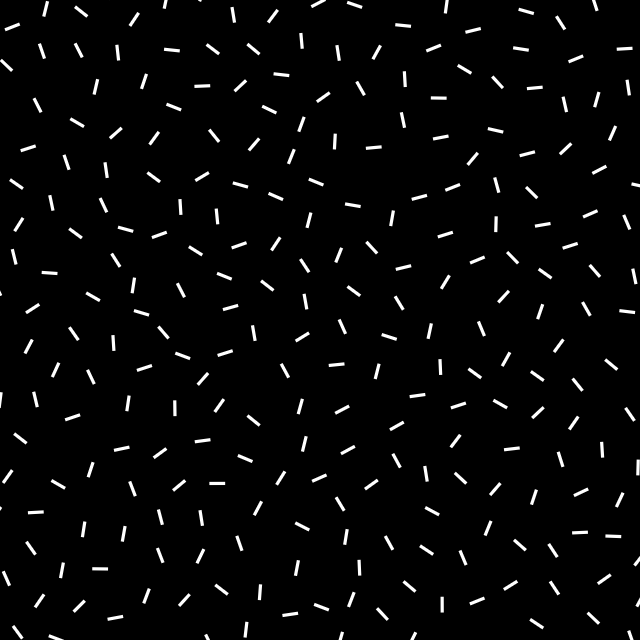
This pattern is drawn by a WebGL 2 fragment shader. Its source:

```glsl
#version 300 es
precision highp float;
precision highp int;
// Short white dashes at random angles, spread evenly over black.
// One random point per grid cell is pushed away from its neighbours in a few
// rounds, which gives loose, even spacing; each point then carries one dash.

#define CELLS 15.6          // dashes along one side of the canvas
#define DASH_LENGTH 0.0247  // in canvas heights
#define DASH_WIDTH 0.0050
#define JITTER 0.92         // share of the cell a point may start in
#define SPACING 1.03        // wanted distance between points, in cells
#define PUSH 0.36           // strength of one push
#define GRID_TURN 0.43      // turns the grid so that no rows show
#define ROUNDS 3
#define SIDE 9              // 3 + 2 * ROUNDS cells
#define PAPER vec3(0.0)
#define INK vec3(1.0)

uniform vec2 u_resolution;
out vec4 outColor;

const float PI = 3.14159265;

// Three random values in 0..1 for a cell (integer hash).
vec3 hash3(ivec2 cell) {
    uvec3 v = uvec3(uvec2(cell + 4096), 17u);
    v = v * 1664525u + 1013904u;
    v.x += v.y * v.z; v.y += v.z * v.x; v.z += v.x * v.y;
    v ^= v >> 16u;
    v.x += v.y * v.z; v.y += v.z * v.x; v.z += v.x * v.y;
    return vec3(v >> 8u) / 16777216.0;
}

mat2 rotation(float angle) {
    float c = cos(angle), s = sin(angle);
    return mat2(c, s, -s, c);
}

// Smooth coverage of a box centred on the origin.
float boxCoverage(vec2 p, vec2 halfSize, float pixel) {
    vec2 cover = clamp((halfSize - abs(p)) / pixel + 0.5, 0.0, 1.0);
    return cover.x * cover.y;
}

void main() {
    vec2 canvas = gl_FragCoord.xy / u_resolution.y;
    float pixel = CELLS / u_resolution.y;
    vec2 gridPos = rotation(GRID_TURN) * canvas * CELLS;
    ivec2 home = ivec2(floor(gridPos));
    vec2 here = gridPos - vec2(home);

    // Jittered points around the home cell, relative to its corner.
    vec2 points[SIDE * SIDE];
    for (int y = 0; y < SIDE; y++) {
        for (int x = 0; x < SIDE; x++) {
            ivec2 offset = ivec2(x, y) - SIDE / 2;
            vec2 jitter = (hash3(home + offset).xy - 0.5) * JITTER;
            points[y * SIDE + x] = vec2(offset) + 0.5 + jitter;
        }
    }

    // Each round drops the outer ring of cells. Results are stored one cell
    // down and left, a place that later steps of the round never read.
    int side = SIDE;
    for (int i = 0; i < ROUNDS; i++) {
        for (int y = 1; y < side - 1; y++) {
            for (int x = 1; x < side - 1; x++) {
                vec2 p = points[y * SIDE + x];
                vec2 push = vec2(0.0);
                for (int ny = y - 1; ny <= y + 1; ny++) {
                    for (int nx = x - 1; nx <= x + 1; nx++) {
                        vec2 away = p - points[ny * SIDE + nx];
                        float dist = max(length(away), 0.0001);
                        push += away / dist * max(SPACING - dist, 0.0);
                    }
                }
                points[(y - 1) * SIDE + x - 1] = p + PUSH * push;
            }
        }
        side -= 2;
    }

    // Draw the dashes of the remaining 3 by 3 cells.
    vec2 halfSize = 0.5 * CELLS * vec2(DASH_LENGTH, DASH_WIDTH);
    float ink = 0.0;
    for (int y = 0; y < 3; y++) {
        for (int x = 0; x < 3; x++) {
            float angle = PI * hash3(home + ivec2(x, y) - 1).z;
            vec2 p = rotation(angle) * (here - points[y * SIDE + x]);
            ink = max(ink, boxCoverage(p, halfSize, pixel));
        }
    }
    outColor = vec4(mix(PAPER, INK, ink), 1.0);
}
```
